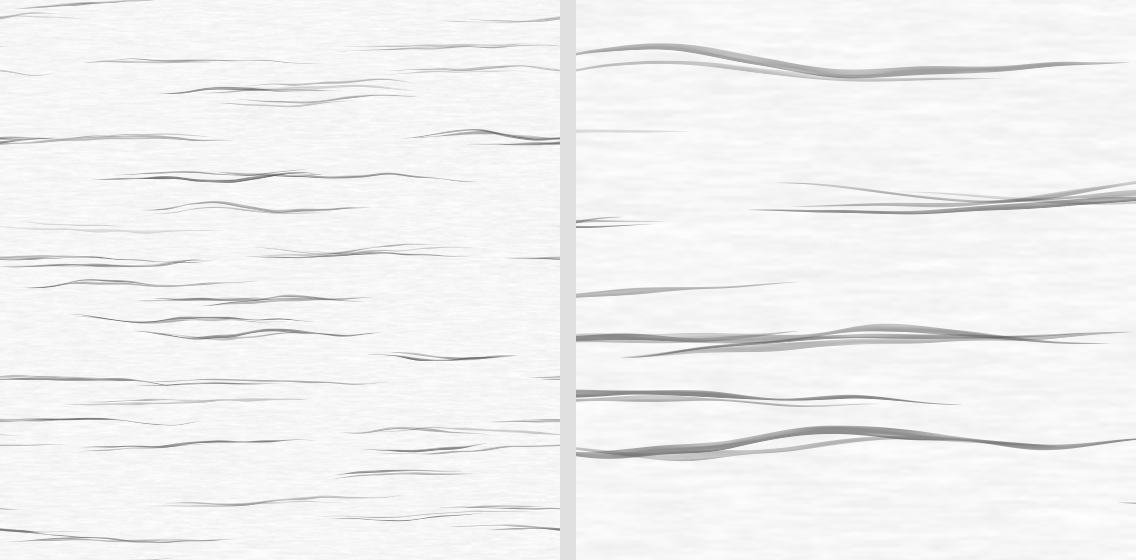
Left, the full canvas; right, a detail of the centre.
Give the GLSL for this texture, as a Shadertoy shader.

```glsl
// Pale brushed paper crossed by thin, wavy, tapering grey strokes.

const vec3 PAPER = vec3(0.966);
const vec3 INK = vec3(0.34);
const int STRAND_COUNT = 38;
const int STROKES_PER_STRAND = 2;

float hash(vec2 p) {
    vec3 q = fract(p.xyx * vec3(0.1031, 0.1030, 0.0973));
    q += dot(q, q.yzx + 33.33);
    return fract((q.x + q.y) * q.z);
}

float noise(vec2 p) {
    vec2 cell = floor(p);
    vec2 f = fract(p);
    f = f * f * (3.0 - 2.0 * f);
    float low = mix(hash(cell), hash(cell + vec2(1.0, 0.0)), f.x);
    float high = mix(hash(cell + vec2(0.0, 1.0)), hash(cell + 1.0), f.x);
    return mix(low, high, f.y);
}

// Short horizontal fibres, roughly centred on zero
float fibres(vec2 p) {
    float broad = noise(p * vec2(26.0, 270.0));
    float fine = noise(p * vec2(60.0, 430.0) + 37.0);
    float specks = noise(p * vec2(170.0, 500.0) + 91.0);
    return 0.35 * broad + 0.4 * fine + 0.25 * specks - 0.5;
}

// Height of a stroke above its start, at distance s along it
float wander(float s, float seed, float tilt) {
    float swell = noise(vec2(s * 8.0, seed)) - 0.5;
    float ripple = noise(vec2(s * 21.0, seed + 17.0)) - 0.5;
    return tilt * s + 0.017 * swell + 0.004 * ripple;
}

// Opacity of one tapering stroke; it wraps around the canvas
float stroke(vec2 p, vec2 start, float len, float halfWidth, float tilt,
             float seed, float pathSeed, float pixel) {
    float s = fract(p.x - start.x);
    float t = s / len;
    if (t >= 1.0) return 0.0;

    float dy = p.y - start.y - wander(s, pathSeed, tilt);
    dy -= round(dy);
    float taper = pow(sin(3.14159 * t), 0.8);
    float swelling = 0.45 + 1.1 * noise(vec2(s * 24.0, seed + 5.0));
    float radius = halfWidth * taper * swelling;

    float cover = clamp((radius - abs(dy)) / pixel + 0.5, 0.0, 1.0);
    cover = min(cover, 2.0 * radius / pixel);

    // Uneven pigment, denser along one edge
    float pigment = 0.6 + 0.6 * noise(vec2(s * 28.0, dy * 700.0 + seed));
    float edge = 1.0 - 0.25 * clamp(dy / (radius + 0.0002), -1.0, 1.0);
    return clamp(cover * pigment * edge, 0.0, 1.0);
}

// Strands of neighbouring strokes that nearly share a path
float strands(vec2 p, float pixel) {
    float clear = 1.0;
    for (int i = 0; i < STRAND_COUNT; i++) {
        float id = float(i) + 1.0;
        vec2 origin = vec2(hash(vec2(id, 3.0)),
                           (id + 3.0 * hash(vec2(id, 7.0))) / float(STRAND_COUNT));
        float tilt = 0.05 * (hash(vec2(id, 11.0)) - 0.5);
        float strandTone = hash(vec2(id, 13.0));

        for (int j = 0; j < STROKES_PER_STRAND; j++) {
            float seed = id * 9.0 + float(j) * 401.0;
            float side = float(j);
            vec2 shift = vec2(0.16, 0.014) * (vec2(hash(vec2(seed, 19.0)),
                              hash(vec2(seed, 23.0))) - 0.5) * side;
            float len = mix(0.17, 0.46, hash(vec2(seed, 29.0)));
            float halfWidth = mix(0.0010, 0.0024, hash(vec2(seed, 31.0)));
            float tone = mix(0.28, 0.82, strandTone) * mix(1.0, 0.65, side);
            float pathSeed = id * 9.0 + side * 0.35;
            float mark = stroke(p, origin + shift, len, halfWidth,
                                tilt + 0.02 * side * (strandTone - 0.5),
                                seed, pathSeed, pixel);
            clear *= 1.0 - tone * mark;
        }
    }
    return 1.0 - clear;
}

void mainImage(out vec4 fragColor, in vec2 fragCoord) {
    vec2 p = fragCoord / iResolution.xy;
    float pixel = 1.0 / iResolution.y;

    vec3 color = PAPER + 0.075 * fibres(p);
    color = mix(color, INK, strands(p, pixel));
    fragColor = vec4(clamp(color, 0.0, 1.0), 1.0);
}
```
